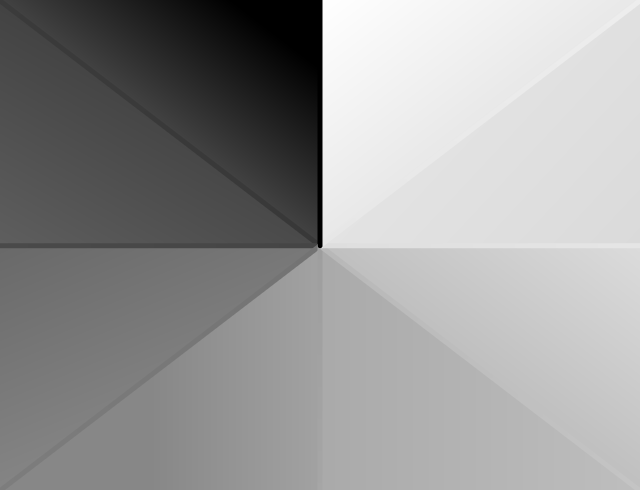
Give the GLSL for this background, as a Shadertoy shader.

```glsl
// Eight grey wedges meet just below the canvas centre, forming a folded fan.
// Each wedge holds a linear tone ramp; thin strips run along the eight folds.
// Wedges and strips are placed by loops over directions 45 degrees apart.

const vec2 HUB = vec2(0.5, 0.4985);
const float STRIP_HALF_WIDTH = 0.0051;
const float EIGHTH_TURN = 0.785398;

// Wedge ramps, counter-clockwise from the right: hub tone, x slope, y slope, floor
const vec4 WEDGE_RAMP[8] = vec4[8](
    vec4(0.890, -0.07,  0.05, 0.00),
    vec4(0.910, -0.18,  0.18, 0.00),
    vec4(0.260, -0.72, -0.72, 0.00),
    vec4(0.290, -0.16, -0.22, 0.00),
    vec4(0.470,  0.12, -0.22, 0.00),
    vec4(0.635,  0.40,  0.00, 0.53),
    vec4(0.665,  0.16,  0.00, 0.00),
    vec4(0.750,  0.22,  0.22, 0.00)
);

// Strip tones in the same order: at the hub, at the canvas border
const vec2 STRIP_TONE[8] = vec2[8](
    vec2(0.87, 0.90), vec2(0.905, 0.93), vec2(0.00, 0.00), vec2(0.22, 0.23),
    vec2(0.27, 0.29), vec2(0.45, 0.49), vec2(0.62, 0.65), vec2(0.72, 0.77)
);

// Unit direction of a fold; odd folds point at the canvas corners
vec2 foldDirection(int index, float aspect) {
    float angle = float(index) * EIGHTH_TURN;
    vec2 squareDir = round(vec2(cos(angle), sin(angle)));
    return normalize(squareDir * vec2(aspect, 1.0));
}

// Signed distance to the line through the hub, positive on its left
float sideOf(vec2 p, vec2 dir) {
    return dir.x * p.y - dir.y * p.x;
}

float rayDistance(vec2 p, vec2 dir) {
    return length(p - dir * max(dot(p, dir), 0.0));
}

// Soft coverage of the region where the distance is positive
float coverage(float dist, float pixel) {
    return clamp(dist / pixel + 0.5, 0.0, 1.0);
}

float rampTone(vec4 ramp, vec2 offset) {
    return clamp(ramp.x + dot(ramp.yz, offset), ramp.w, 1.0);
}

// Blend of all wedges, weighted by their coverage
float wedgeTone(vec2 p, vec2 offset, float aspect, float pixel) {
    float total = 0.0;
    float weightSum = 0.0;
    for (int i = 0; i < 8; i++) {
        float fromStart = sideOf(p, foldDirection(i, aspect));
        float toEnd = -sideOf(p, foldDirection(i + 1, aspect));
        float weight = coverage(min(fromStart, toEnd), pixel);
        total += weight * rampTone(WEDGE_RAMP[i], offset);
        weightSum += weight;
    }
    return total / max(weightSum, 0.001);
}

// Strips over the folds; the black upright one is laid last
float addStrips(float tone, vec2 p, vec2 offset, float aspect, float pixel) {
    float reach = clamp(2.0 * max(abs(offset.x), abs(offset.y)), 0.0, 1.0);
    for (int i = 0; i < 8; i++) {
        int fold = (i + 3) % 8;
        float dist = rayDistance(p, foldDirection(fold, aspect));
        float stripTone = mix(STRIP_TONE[fold].x, STRIP_TONE[fold].y, reach);
        tone = mix(tone, stripTone, coverage(STRIP_HALF_WIDTH - dist, pixel));
    }
    return tone;
}

void mainImage(out vec4 fragColor, in vec2 fragCoord) {
    float aspect = iResolution.x / iResolution.y;
    float pixel = 1.0 / iResolution.y;
    vec2 offset = fragCoord / iResolution.xy - HUB;
    vec2 p = offset * vec2(aspect, 1.0);

    float tone = wedgeTone(p, offset, aspect, pixel);
    tone = addStrips(tone, p, offset, aspect, pixel);
    fragColor = vec4(vec3(tone), 1.0);
}
```
